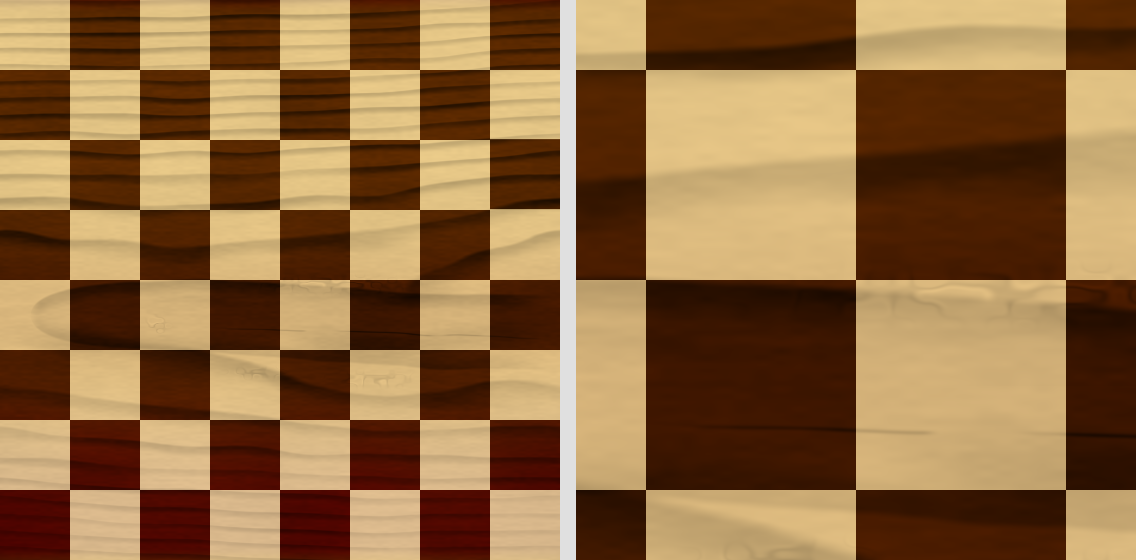
Left: the whole. Right: its middle third, enlarged.
This pattern is drawn by a WebGL 1 fragment shader. Its source:

```glsl
precision highp float;
// Checkerboard of light and dark stained pine with horizontal grain and a pointed heartwood arch.
uniform vec2 u_resolution;

#define CELLS 8.0
#define RINGS 22.0
#define RING_SPREAD 16.0
#define HEART_Y 0.437
#define LIGHT_TOP vec3(0.895, 0.775, 0.525)
#define LIGHT_MID vec3(0.860, 0.720, 0.490)
#define LIGHT_LOW vec3(0.855, 0.725, 0.550)
#define DARK_TOP vec3(0.345, 0.155, 0.000)
#define DARK_MID vec3(0.270, 0.095, 0.000)
#define DARK_LOW vec3(0.310, 0.012, 0.000)

const float PI = 3.14159265;

float hash(vec2 p) {
  return fract(sin(dot(p, vec2(127.1, 311.7))) * 43758.5453);
}

// Value noise on the unit square that wraps after a whole number of cells.
float noise(vec2 uv, vec2 period) {
  vec2 p = uv * period;
  vec2 i = floor(p);
  vec2 f = fract(p);
  f = f * f * (3.0 - 2.0 * f);
  vec2 a = mod(i, period);
  vec2 b = mod(i + 1.0, period);
  return mix(mix(hash(a), hash(vec2(b.x, a.y)), f.x),
             mix(hash(vec2(a.x, b.y)), hash(b), f.x), f.y);
}

float bump(float x, float center, float width) {
  float d = (x - center) / width;
  return exp(-d * d);
}

// Growth rings: close together at top and bottom, wide apart near the heart.
float growthRings(vec2 uv) {
  float tilt = uv.y > HEART_Y ? -uv.x : uv.x;
  float phase = RINGS * uv.y + tilt
    - RING_SPREAD * sin(2.0 * PI * (uv.y - HEART_Y)) / (2.0 * PI)
    + 0.8 * noise(uv, vec2(3.0, 5.0))
    + 0.25 * noise(uv, vec2(9.0, 26.0));
  float f = fract(phase);
  float line = smoothstep(0.5, 0.88, f) * (1.0 - smoothstep(0.9, 1.0, f));
  float strength = 0.4 + 0.75 * noise(uv, vec2(4.0, 31.0));
  return line * strength * (1.0 - 0.95 * bump(uv.y, HEART_Y, 0.055));
}

// Arch that opens from a point on the left; darkest along its rim.
float heartArch(vec2 uv) {
  float t = max(uv.x - 0.055, 0.0);
  float center = HEART_Y - 0.03 * smoothstep(0.3, 0.85, uv.x);
  float halfHeight = 0.066 * sqrt(1.0 - exp(-9.0 * t))
    + 0.004 * (noise(uv, vec2(14.0, 9.0)) - 0.5);
  float d = abs(uv.y - center) - halfHeight;
  float inside = 1.0 - smoothstep(-0.002, 0.004, d);
  float rim = smoothstep(-0.032, -0.002, d);
  float lower = uv.y < center ? 0.5 : 1.0;
  float ends = smoothstep(0.05, 0.075, uv.x) * (1.0 - smoothstep(0.88, 1.0, uv.x));
  return inside * ends * (0.18 + 0.7 * rim * lower);
}

// Hairline crack below the arch center, broken up along its length.
float crack(vec2 uv) {
  float y = 0.425 - 0.032 * uv.x + 0.004 * noise(uv, vec2(17.0, 3.0));
  float span = smoothstep(0.25, 0.4, uv.x) * (1.0 - smoothstep(0.9, 1.0, uv.x));
  return bump(uv.y, y, 0.0014) * span * smoothstep(0.25, 0.6, noise(uv, vec2(23.0, 4.0)));
}

// Torn fibres: crinkled contours in a few patches.
float tornFibres(vec2 uv) {
  float patches = bump(uv.x, 0.6, 0.11) * bump(uv.y, 0.492, 0.012)
    + bump(uv.x, 0.67, 0.06) * bump(uv.y, 0.322, 0.011)
    + bump(uv.x, 0.46, 0.04) * bump(uv.y, 0.334, 0.009)
    + bump(uv.x, 0.28, 0.017) * bump(uv.y, 0.42, 0.016);
  float contour = noise(uv, vec2(70.0, 110.0)) - 0.5;
  return patches * (bump(contour, 0.0, 0.09) - 0.5 * bump(contour, 0.2, 0.09));
}

// 1 on dark squares, 0 on light ones, smoothed over one pixel.
float checker(vec2 uv) {
  float lastColumn = step(1.0 - 1.0 / CELLS, uv.x);
  float cutError = 0.0025 * lastColumn * bump(uv.y, 0.6875, 0.09);
  vec2 wave = sin(PI * CELLS * (uv - vec2(0.0, cutError)));
  vec2 side = clamp(wave * u_resolution * 2.0 / (PI * CELLS), -1.0, 1.0);
  return 0.5 + 0.5 * side.x * side.y;
}

void main() {
  vec2 uv = gl_FragCoord.xy / u_resolution;

  // Stain shifts from yellow brown at the top to red at the bottom, then wraps.
  float wrapped = smoothstep(-0.025, 0.025, uv.y) + smoothstep(0.975, 1.025, uv.y);
  float red = uv.y < 0.5 ? (1.0 - smoothstep(0.08, 0.42, uv.y)) * wrapped
                         : smoothstep(0.975, 1.025, uv.y);
  red = mix(red, wrapped - 1.0, step(1.0, wrapped) * step(0.5, uv.y));
  if (uv.y < 0.025) red = 1.0 - smoothstep(-0.025, 0.025, -uv.y);
  float middle = bump(uv.y, 0.43, 0.14);
  vec3 light = mix(mix(LIGHT_TOP, LIGHT_LOW, red), LIGHT_MID, middle);
  vec3 dark = mix(mix(DARK_TOP, DARK_LOW, red), DARK_MID, middle);
  dark.g += 0.03 * red * noise(uv, vec2(5.0, 9.0));

  float grain = growthRings(uv) * (1.0 - 0.4 * red) + heartArch(uv);
  grain += 0.7 * crack(uv) + 0.5 * tornFibres(uv);
  float fibre = noise(uv, vec2(24.0, 190.0)) + noise(uv, vec2(90.0, 260.0)) - 1.0;
  float cloud = noise(uv, vec2(6.0, 14.0)) - 0.5;

  light *= 1.0 - 0.17 * grain + 0.025 * fibre + 0.04 * cloud;
  dark *= 1.0 - 0.52 * grain + 0.09 * fibre + 0.12 * cloud;
  gl_FragColor = vec4(clamp(mix(light, dark, checker(uv)), 0.0, 1.0), 1.0);
}
```
